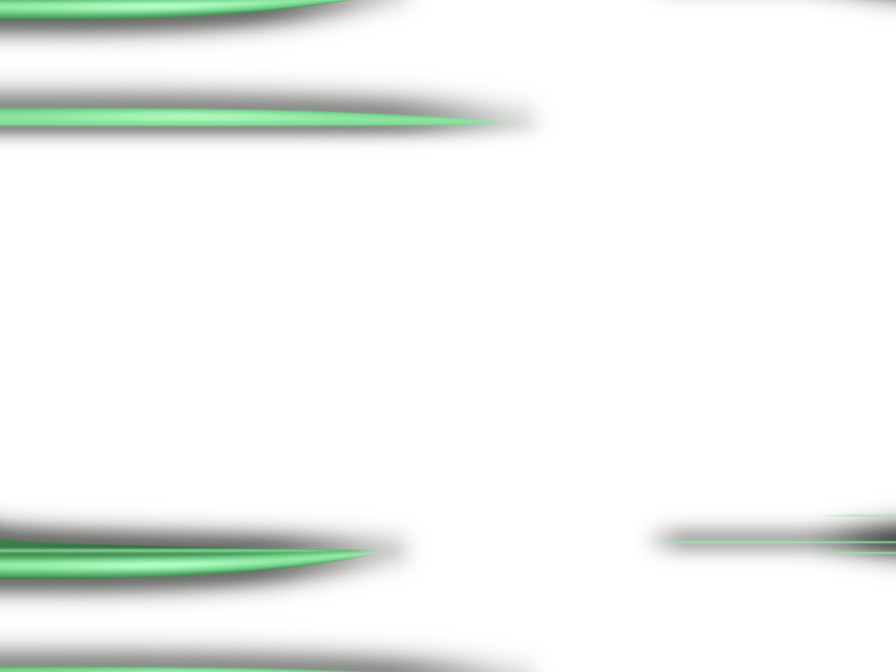
Give the GLSL for this background, as a Shadertoy shader.

```glsl
struct Streak {
    float axis, tip;          // height of the tip line, reach to the right
    vec2 swell, curve;        // thickness and taper power: above, below
    vec2 softness;            // shadow falloff: above, below
    float shade, crest, crestWidth;
};

// Lengths are hundredths of the canvas height, measured downwards
const float CANVAS_WIDTH = 133.33;
const float PERIOD = 83.16;
const float CELL_START = 69.44;
const Streak BLADE = Streak(12.5, 58.2, vec2(1.9, 4.2), vec2(0.5, 3.0),
                            vec2(2.8, 2.7), 0.70, 2.3, 1.15);
const Streak RIBBON = Streak(32.0, 77.3, vec2(2.2, 0.45), vec2(3.0, 8.0),
                             vec2(3.1, 1.9), 0.56, -0.8, 1.5);
const vec3 PAPER = vec3(1.0);
const vec3 SHADOW = vec3(0.20, 0.21, 0.19);
const vec3 LEAF = vec3(0.27, 0.70, 0.37);
const vec3 MINT = vec3(0.70, 1.00, 0.77);
const float WISP_AXIS = 10.9;
const float FILAMENT_SCALE = 1.6;

float hash(vec2 p) {
    vec3 q = fract(p.xyx * 0.1031);
    q += dot(q, q.yzx + 33.33);
    return fract((q.x + q.y) * q.z);
}

float noise(vec2 p) {
    vec2 i = floor(p), f = fract(p);
    f = f * f * (3.0 - 2.0 * f);
    return mix(mix(hash(i), hash(i + vec2(1, 0)), f.x),
               mix(hash(i + vec2(0, 1)), hash(i + vec2(1, 1)), f.x), f.y);
}

float bell(float x) { return exp(-x * x); }

// Tapered green core with a soft dark halo
vec3 drawStreak(vec3 color, vec2 p, Streak s, float pixel) {
    float u = clamp(p.x / s.tip, 0.0001, 1.0);
    vec2 taper = 1.0 - pow(vec2(u), s.curve);
    float top = s.axis - s.swell.x * taper.x;
    float bottom = s.axis + s.swell.y * taper.y;

    // Halo
    vec2 outside = max(vec2(top - p.y, p.y - bottom), 0.0) / s.softness;
    float past = max(p.x - s.tip, 0.0) / 3.0;
    float fade = 1.0 - smoothstep(s.tip - 22.0, s.tip + 5.0, p.x);
    float halo = bell(length(vec3(outside, past)));
    color = mix(color, SHADOW, s.shade * mix(0.25, 1.0, fade) * halo);

    // Core, brightest along its crest
    float taperMain = 1.0 - u * u * u;
    float crest = s.axis + s.crest * taperMain;
    float glow = bell((p.y - crest) / (s.crestWidth * (0.3 + 0.7 * taperMain)));
    float filament = noise(vec2(p.x / 28.0, p.y * FILAMENT_SCALE));
    float along = 0.75 + 0.25 * bell((u - 0.38) / 0.25);
    vec3 core = mix(SHADOW, LEAF, clamp(0.35 + glow + 0.35 * filament, 0.0, 1.0));
    core = mix(core, MINT, glow * along * (0.8 + 0.2 * filament));

    float edge = max(pixel, 0.25);
    float cover = smoothstep(-edge, edge, min(p.y - top, bottom - p.y));
    cover *= smoothstep(0.0, 0.35, taperMain);
    color = mix(color, core, cover);

    // Fine line running out to the tip
    float line = bell((p.y - s.axis) / max(pixel, 0.3));
    line *= 1.0 - smoothstep(s.tip - 14.0, s.tip, p.x);
    return mix(color, mix(LEAF, MINT, 0.6), 0.75 * line);
}

// Dark wisp entering from the right, crossed by hairlines
vec3 drawWisp(vec3 color, vec2 p, float pixel) {
    float wedge = smoothstep(118.0, 136.0, p.x);
    float fade = smoothstep(94.0, 103.0, p.x);
    float body = bell((p.y - WISP_AXIS) / mix(2.3, 3.1, wedge));
    color = mix(color, SHADOW, fade * mix(0.38, 0.88, wedge) * body);

    vec3 lineY = vec3(7.3, 11.25, 12.85);
    vec3 lineStart = vec3(121.0, 96.0, 120.0);
    for (int i = 0; i < 3; i++) {
        float line = bell((p.y - lineY[i]) / max(pixel * 0.7, 0.18));
        line *= smoothstep(lineStart[i], lineStart[i] + 7.0, p.x);
        color = mix(color, mix(LEAF, MINT, 0.75), 0.7 * line);
    }
    return color;
}

void mainImage(out vec4 fragColor, in vec2 fragCoord) {
    vec2 uv = fragCoord / iResolution.xy;
    float pixel = 100.0 / iResolution.y;
    float depth = 100.0 * (1.0 - uv.y);
    vec2 p = vec2(uv.x * CANVAS_WIDTH, mod(depth - CELL_START, PERIOD));

    vec3 color = drawStreak(PAPER, p, BLADE, pixel);
    color = drawStreak(color, p, RIBBON, pixel);
    color = drawWisp(color, p, pixel);
    fragColor = vec4(color, 1.0);
}
```
